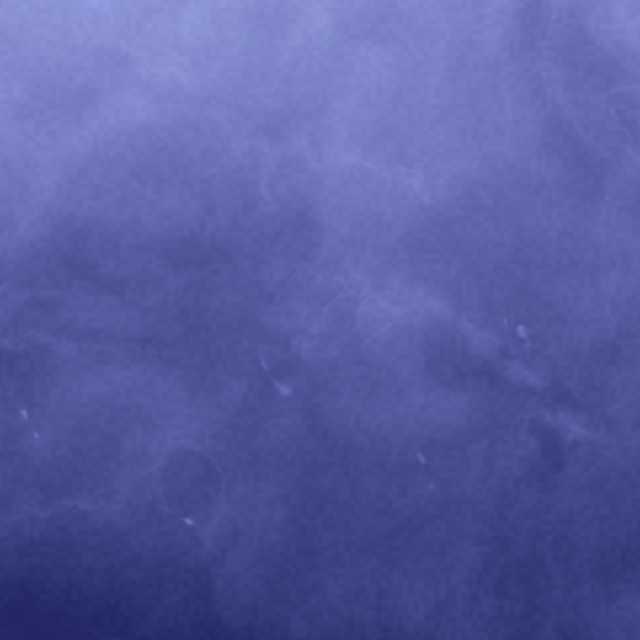
Give the GLSL for this texture, as a WebGL 1 fragment shader.

```glsl
precision highp float;

// Hazy indigo mist: a soft vertical ramp, dark below and pale above, clouded
// by warped fractal noise and finer mottling. Thin ridged wisps, a diagonal
// trail of vapour and a few bright flecks lie on top, with a blurred grain.

uniform vec2 u_resolution;

const vec3 DARK = vec3(0.215, 0.235, 0.485);
const vec3 PALE = vec3(0.530, 0.560, 0.825);
const float BLUE_LIFT = 0.05;      // extra blue in the mid tones
const float RAMP_BASE = -0.15;
const float RAMP_SLOPE = 1.06;
const float SIDE_TILT = 0.42;      // lightens lower right and upper left
const float CLOUD_SCALE = 3.4;
const float CLOUD_AMOUNT = 0.56;
const float MOTTLE_SCALE = 13.0;
const float MOTTLE_AMOUNT = 0.24;
const float WISP_SCALE = 6.0;
const float WISP_AMOUNT = 0.12;
const float GRAIN_SCALE = 120.0;
const float GRAIN_AMOUNT = 0.095;
const vec2 TRAIL_START = vec2(0.69, 0.52);
const vec2 TRAIL_END = vec2(0.92, 0.31);
const float TRAIL_WIDTH = 0.030;
const float TRAIL_AMOUNT = 0.28;
const int FLECK_COUNT = 5;
const float FLECK_WIDTH = 0.0045;
const float FLECK_AMOUNT = 0.50;

float hash(vec2 p) {
  vec3 q = fract(vec3(p.xyx) * 0.1031);
  q += dot(q, q.yzx + 33.33);
  return fract((q.x + q.y) * q.z);
}

float noise(vec2 p) {
  vec2 cell = floor(p);
  vec2 f = fract(p);
  f = f * f * f * (f * (f * 6.0 - 15.0) + 10.0);
  float low = mix(hash(cell), hash(cell + vec2(1.0, 0.0)), f.x);
  float high = mix(hash(cell + vec2(0.0, 1.0)), hash(cell + vec2(1.0)), f.x);
  return mix(low, high, f.y);
}

// Fractal noise, turned at each octave; centred near 0.5.
float fbm(vec2 p) {
  float sum = 0.0;
  float gain = 0.5;
  for (int i = 0; i < 6; i++) {
    sum += gain * noise(p);
    p = mat2(1.6, 1.2, -1.2, 1.6) * p + 17.3;
    gain *= 0.5;
  }
  return sum;
}

float segmentDistance(vec2 p, vec2 a, vec2 b) {
  vec2 ab = b - a;
  return length(p - a - ab * clamp(dot(p - a, ab) / dot(ab, ab), 0.0, 1.0));
}

float softLine(float dist, float width) {
  return exp(-dist * dist / (width * width));
}

// Thin curved filaments where warped noise crosses its middle value.
float wisps(vec2 p, vec2 warp) {
  float ridge = 1.0 - abs(2.0 * fbm(p * WISP_SCALE + warp * 2.5) - 1.0);
  float patches = smoothstep(0.4, 0.7, fbm(p * 3.5 + 41.0));
  return pow(ridge, 9.0) * patches;
}

// Short bright strokes that lean downward and break up along their length.
float flecks(vec2 p) {
  float glow = 0.0;
  vec2 bent = p + 0.014 * (vec2(noise(p * 28.0), noise(p * 28.0 + 9.0)) - 0.5);
  for (int i = 0; i < FLECK_COUNT; i++) {
    float id = float(i) + 1.0;
    float row = (id - 0.5) / float(FLECK_COUNT);
    vec2 centre = vec2(fract(id * 0.382 - 0.1), mix(0.16, 0.52, row));
    float angle = mix(-1.9, -0.4, hash(vec2(id, 7.0)));
    float reach = mix(0.015, 0.036, hash(vec2(id, 13.0)));
    vec2 along = reach * vec2(cos(angle), sin(angle));
    float dist = segmentDistance(bent, centre - along, centre + along);
    float strength = mix(0.4, 1.0, hash(vec2(id, 23.0)));
    glow += strength * (softLine(dist, FLECK_WIDTH)
                        + 0.18 * softLine(dist, FLECK_WIDTH * 4.0));
  }
  return glow * smoothstep(0.15, 0.75, noise(p * 60.0));
}

void main() {
  vec2 p = gl_FragCoord.xy / u_resolution;
  vec2 warp = vec2(fbm(p * 3.0 + 5.0), fbm(p * 3.0 + 29.0)) - 0.5;

  // Broad light, cloud and mottling
  float tone = RAMP_BASE + RAMP_SLOPE * p.y;
  tone += SIDE_TILT * (p.x - 0.5) * (0.5 - p.y);
  tone += CLOUD_AMOUNT * (fbm(p * CLOUD_SCALE + warp + 3.0) - 0.5);
  tone += MOTTLE_AMOUNT * (fbm(p * MOTTLE_SCALE + warp * 3.0 + 61.0) - 0.5);

  // Wisps, vapour trail and flecks
  tone += WISP_AMOUNT * wisps(p, warp);
  float trailDist = segmentDistance(p + warp * 0.08, TRAIL_START, TRAIL_END);
  float trailBreak = smoothstep(0.25, 0.75, fbm(p * 24.0));
  tone += TRAIL_AMOUNT * softLine(trailDist, TRAIL_WIDTH) * trailBreak;
  tone += FLECK_AMOUNT * flecks(p);

  // Blurred grain
  tone += GRAIN_AMOUNT * (noise(p * GRAIN_SCALE) - 0.5);

  tone = clamp(tone, -0.25, 1.2);
  vec3 colour = mix(DARK, PALE, tone);
  colour.b += BLUE_LIFT * max(tone * (1.0 - tone), 0.0);
  gl_FragColor = vec4(colour, 1.0);
}
```
